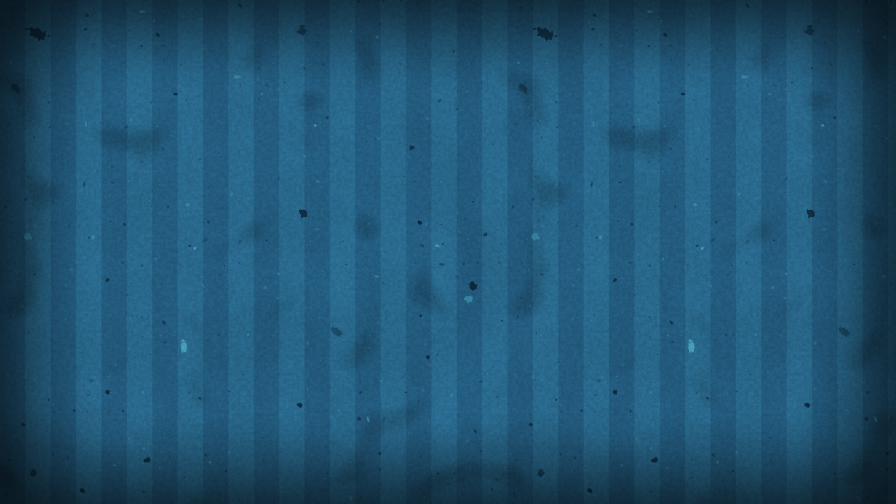
A WebGL 2 fragment shader for this pattern:

```glsl
#version 300 es
precision highp float;
// Worn blue paper with vertical two-tone stripes and a dark, soft-cornered vignette.
// Stripes come from a periodic distance; mottling and grain from gradient noise;
// specks are hashed per cell. The wear tiles sideways once every ten stripe pairs.

uniform vec2 u_resolution;
out vec4 fragColor;

const float STRIPE_PAIRS = 17.655;   // pairs across the canvas
const float PAIRS_PER_TILE = 10.0;   // pairs before the wear repeats
const vec3 LIGHT_STRIPE = vec3(0.160, 0.410, 0.550);
const vec3 DARK_STRIPE = vec3(0.136, 0.358, 0.496);
const vec3 DARK_SPECK = vec3(0.035, 0.120, 0.190);
const vec3 PALE_SPECK = vec3(0.300, 0.670, 0.770);
const float MOTTLE_AMOUNT = 0.13;
const float SMUDGE_AMOUNT = 0.22;
const float GRAIN_AMOUNT = 0.10;
const float CORNER_RADIUS = 0.25;    // in canvas heights
const float VIGNETTE_FLOOR = 0.28;
const vec2 VIGNETTE_RANGE = vec2(-0.10, 0.20);

// Integer hash: four random values in 0..1 per cell and seed.
vec4 hash4(vec2 cell, float seed) {
    uvec4 v = uvec4(ivec4(ivec2(cell), int(seed), 17));
    v = v * 1664525u + 1013904223u;
    for (int i = 0; i < 2; i++) {
        v += v.yzxy * v.wxyz;
        v ^= v >> 16u;
    }
    return vec4(v >> 8u) / 16777216.0;
}

float cornerSlope(vec2 cell, vec2 offset, float period, float seed) {
    float angle = 6.28318 * hash4(vec2(mod(cell.x, period), cell.y), seed).x;
    return dot(vec2(cos(angle), sin(angle)), offset);
}

// Gradient noise on the wear tile, seamless in x for a whole frequency.
float gradientNoise(vec2 w, float frequency, float seed) {
    vec2 g = w * frequency, cell = floor(g), f = fract(g);
    vec2 blend = f * f * f * (f * (f * 6.0 - 15.0) + 10.0);
    vec2 e = vec2(0.0, 1.0);
    float a = cornerSlope(cell, f, frequency, seed);
    float b = cornerSlope(cell + e.yx, f - e.yx, frequency, seed);
    float c = cornerSlope(cell + e.xy, f - e.xy, frequency, seed);
    float d = cornerSlope(cell + e.yy, f - e.yy, frequency, seed);
    return mix(mix(a, b, blend.x), mix(c, d, blend.x), blend.y);
}

// Coverage of at most one ragged, stretched speck per cell; radii in tile units.
float specks(vec2 w, float cells, float density, vec2 radii, float pixel, float seed) {
    vec2 g = w * cells, cell = floor(g);
    vec4 place = hash4(cell, seed), shape = hash4(cell, seed + 50.0);
    vec2 q = (fract(g) - mix(vec2(0.2), vec2(0.8), place.xy)) / cells;
    float angle = 6.28318 * shape.x;
    q = mat2(cos(angle), sin(angle), -sin(angle), cos(angle)) * q;
    q.x *= mix(1.0, 0.45, shape.y * shape.y);
    float radius = mix(radii.x, radii.y, shape.z * shape.z * shape.z);
    float ragged = radius * 0.8 * gradientNoise(w, 150.0, seed + 90.0);
    float cover = 1.0 - smoothstep(radius - pixel, radius + pixel, length(q) + ragged);
    return cover * step(place.z, density) * mix(0.45, 1.0, shape.w);
}

void main() {
    vec2 uv = gl_FragCoord.xy / u_resolution;
    float aspect = u_resolution.x / u_resolution.y;
    vec2 p = uv * vec2(aspect, 1.0);

    // Stripes: the light one fills the second half of each pair.
    float pairs = uv.x * STRIPE_PAIRS;
    float fromLight = abs(fract(pairs - 0.25) - 0.5);
    float stripeEdge = 0.7 * STRIPE_PAIRS / u_resolution.x;
    float light = 1.0 - smoothstep(0.25 - stripeEdge, 0.25 + stripeEdge, fromLight);
    vec3 color = mix(DARK_STRIPE, LIGHT_STRIPE, light);

    // Paper: cloudy mottling, a few darker smudges and fine grain.
    float tileWidth = aspect * PAIRS_PER_TILE / STRIPE_PAIRS;
    vec2 w = vec2(fract(pairs / PAIRS_PER_TILE), p.y / tileWidth);
    float mottle = 0.0, weight = 0.5;
    for (float frequency = 5.0; frequency < 50.0; frequency *= 2.0) {
        mottle += weight * gradientNoise(w, frequency, frequency);
        weight *= 0.65;
    }
    float smudge = smoothstep(0.22, 0.60, gradientNoise(w, 9.0, 3.0));
    float grain = gradientNoise(w, 190.0, 4.0) + 0.7 * gradientNoise(w, 95.0, 6.0);
    color *= 1.0 + MOTTLE_AMOUNT * mottle - SMUDGE_AMOUNT * smudge + GRAIN_AMOUNT * grain;

    // Specks: faint dust first, then small and larger flecks.
    float pixel = 0.7 / (u_resolution.y * tileWidth);
    float paleDust = specks(w, 34.0, 0.30, vec2(0.0008, 0.0022), pixel, 11.0);
    float darkDust = specks(w, 26.0, 0.28, vec2(0.0010, 0.0028), pixel, 12.0);
    float paleFleck = specks(w, 9.0, 0.20, vec2(0.0022, 0.0075), pixel, 13.0);
    float darkFleck = specks(w, 8.0, 0.42, vec2(0.0030, 0.0095), pixel, 14.0);
    color = mix(color, PALE_SPECK, 0.40 * paleDust);
    color = mix(color, DARK_SPECK, 0.60 * darkDust);
    color = mix(color, PALE_SPECK, 0.85 * paleFleck);
    color = mix(color, DARK_SPECK, 0.90 * darkFleck);

    // Vignette: depth inside a rounded box that fills the canvas.
    vec2 halfSize = 0.5 * vec2(aspect, 1.0);
    vec2 q = abs(p - halfSize) - halfSize + CORNER_RADIUS;
    float depth = CORNER_RADIUS - length(max(q, 0.0)) - min(max(q.x, q.y), 0.0);
    float vignette = smoothstep(VIGNETTE_RANGE.x, VIGNETTE_RANGE.y, depth);
    color *= mix(VIGNETTE_FLOOR, 1.0, vignette);

    fragColor = vec4(color, 1.0);
}
```
